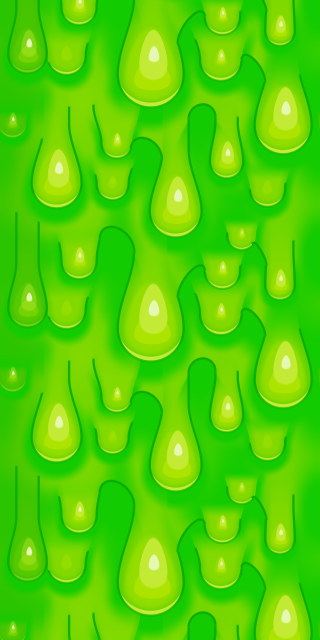
A Shadertoy shader for this pattern:

```glsl
// Glossy green slime in drips, one tile across and about 2.5 down. Each drip is
// a bulb below a neck that narrows or flares; arches join some of the necks.
// Units: canvas width = 100, y measured downwards from the top.
const vec2 TILE = vec2(100, 79.4);
const int DRIPS = 16, LINKS = 6;

// Bulb centre x and lowest y
const vec2 TIP[DRIPS] = vec2[](
  vec2(47.1, 33.6), vec2(88.5, 48.2), vec2(17.7, 65.1), vec2(54.9, 74.2),
  vec2(70.8, 55.7), vec2(8.6, 22.9), vec2(20.8, 23.4), vec2(24.7, 7.8),
  vec2(69.5, 10.9), vec2(87.5, 14.3), vec2(69, 25.3), vec2(3.9, 43),
  vec2(36.5, 49.5), vec2(35.2, 62.5), vec2(83.6, 64.6), vec2(75.5, 78.1));
// Bulb radius and gloss
const vec2 BULB[DRIPS] = vec2[](
  vec2(10.3, 1), vec2(8.9, 1), vec2(7.8, .95), vec2(8.1, .9),
  vec2(5.2, .75), vec2(6, .8), vec2(6, 0), vec2(5.5, .5),
  vec2(5.5, .35), vec2(4.6, .65), vec2(6.5, .3), vec2(4.3, .5),
  vec2(4.8, .4), vec2(5, .2), vec2(5.5, .15), vec2(4.5, .25));
// Height of the left and right outline above the bulb centre
const vec2 SIDES[DRIPS] = vec2[](
  vec2(24.2, 10), vec2(14, 16), vec2(14, 24), vec2(16.5, 29),
  vec2(14, 14), vec2(30, 27), vec2(-2, 4), vec2(6, 7),
  vec2(0, 2), vec2(6.5, 14), vec2(6.5, 0), vec2(-9, -9),
  vec2(12, -2), vec2(3, 5), vec2(0, 2), vec2(1, -3));
// Arches run from the right side of one drip to the left side of another
const ivec2 LINK[LINKS] = ivec2[](ivec2(7, 0), ivec2(0, 8), ivec2(10, 1),
  ivec2(12, 3), ivec2(3, 4), ivec2(15, 9));

const vec3 GREEN = vec3(.07, .795, 0), MOSS = vec3(.22, .755, 0);
const vec3 LEAF = vec3(.37, .82, 0), LIME = vec3(.51, .85, 0);
const vec3 YELLOW = vec3(.7, .9, 0), SHEEN = vec3(.77, .92, .22);
const vec3 GLINT = vec3(.9, .97, .7), LINE = vec3(.03, .68, 0);

float hash(vec2 p) { return fract(sin(dot(p, vec2(127.1, 311.7))) * 43758.5); }

// Value noise that repeats after the given number of cells
float tileNoise(vec2 p, vec2 cells) {
  vec2 f = smoothstep(0., 1., fract(p));
  vec2 a = mod(floor(p), cells), b = mod(a + 1., cells);
  return mix(mix(hash(a), hash(vec2(b.x, a.y)), f.x),
             mix(hash(vec2(a.x, b.y)), hash(b), f.x), f.y);
}

float cover(float d, float aa) { return 1. - smoothstep(-aa, aa, d); }

// Half width of a drip at height h above its bulb centre
float halfWidth(float h, vec2 bulb) {
  float r = bulb.x, neck = mix(1.6, .5, smoothstep(.3, .9, bulb.y));
  return h > 0. ? r * mix(1., neck, smoothstep(0., 2.4 * r, h))
                : sqrt(max(r * r - h * h, 0.));
}

float dripDistance(vec2 q, vec2 bulb) {
  return q.y < 0. ? length(q) - bulb.x : abs(q.x) - halfWidth(q.y, bulb);
}

// Position relative to a bulb centre, with height upwards
vec2 dripSpace(vec2 p, int i) {
  vec2 reach = vec2(50, 64), d = mod(p - TIP[i] + reach, TILE) - reach;
  return vec2(d.x, -d.y - BULB[i].x);
}

vec2 sideEnd(int i, float h, float dir) {
  return TIP[i] + vec2(dir * halfWidth(h, BULB[i]), -BULB[i].x - h);
}

// Sheared half circle: distance to the rim, height over the foot, radius
vec3 arch(vec2 p, ivec2 link) {
  vec2 a = sideEnd(link.x, SIDES[link.x].y, 1.), mid = .5 * TILE;
  vec2 span = mod(sideEnd(link.y, SIDES[link.y].x, -1.) - a + mid, TILE) - mid;
  vec2 q = mod(p - a - .5 * span + mid, TILE) - mid;
  float slope = span.y / span.x, r = .5 * span.x, f = slope * q.x - q.y;
  float len = max(length(vec2(q.x, f)), .01);
  float grad = length(vec2(q.x + f * slope, f)) / len;
  return vec3((len - r) / max(grad, .3), f, r);
}

// Egg with its narrow end up
float egg(vec2 q, vec2 centre, vec2 radii, float aa) {
  vec2 e = (q - centre) / radii;
  e.x *= 1. + .35 * clamp(e.y, -1., 1.);
  return cover(length(e) - 1., aa / radii.x);
}

vec3 paintDrip(vec3 col, vec2 p, int i, float aa) {
  vec2 q = dripSpace(p, i), bulb = BULB[i], u = q / bulb.x;
  float d = dripDistance(q, bulb), ua = aa / bulb.x;
  float top = max(max(SIDES[i].x, SIDES[i].y), 0.) + bulb.x;
  float dark = 1. - smoothstep(10., 16., TIP[i].x), lit = 1. - .6 * dark;

  // Body, brighter toward the middle
  vec3 body = mix(LEAF, LIME, smoothstep(0., -.45, d / bulb.x));
  body = mix(body, MOSS, .8 * dark);
  col = mix(col, body, cover(d, aa) * (1. - smoothstep(.3 * top, top, q.y)));

  // Nested reflections, smaller on dull drips
  float size = mix(.35, 1., smoothstep(.2, .95, bulb.y)), ga = ua / size;
  float gloss = smoothstep(.18, .3, bulb.y), shine = gloss * lit;
  vec2 g = u / size;
  col = mix(col, YELLOW, .35 * lit * egg(g, vec2(0, .3), vec2(.74, 1.1), ga + .06));
  col = mix(col, YELLOW, .8 * shine * egg(g, vec2(.05, 0), vec2(.52, .48), ga));
  col = mix(col, SHEEN, .95 * shine * egg(g, vec2(.08, .6), vec2(.4, .76), ga));
  col = mix(col, GLINT, gloss * egg(g, vec2(.1, .62), vec2(.15, .24), ga));

  // Crescent along the bottom
  float lune = cover(length(u) - .97, ua) * cover(1.05 - length(u - vec2(0, .2)), ua);
  col = mix(col, SHEEN, lit * lune * cover(u.y + .25, .05));

  // Outline, weaker under the bulb
  float limit = q.x < 0. ? SIDES[i].x : SIDES[i].y;
  float ink = cover(abs(d) - .36, aa) * cover(q.y - limit, .4);
  return mix(col, LINE, ink * mix(.45, .95, smoothstep(-.9, -.2, u.y)));
}

void mainImage(out vec4 fragColor, in vec2 fragCoord) {
  float unit = 100. / iResolution.x, aa = .7 * unit;
  vec2 p = vec2(fragCoord.x, iResolution.y - fragCoord.y) * unit;
  // Mottled slime, darker along the left
  vec2 cells = vec2(8, 5);
  float n = tileNoise(p / TILE * cells, cells);
  vec3 col = mix(GREEN, mix(LEAF, LIME, n), smoothstep(.1, .55, n));
  col = mix(col, MOSS, .65 * (1. - smoothstep(6., 20., p.x)));
  // Green hollows below drips, then under arches
  for (int i = 0; i < DRIPS; i++) {
    vec2 q = dripSpace(p, i), bulb = BULB[i];
    float r = bulb.x, d = dripDistance(q + vec2(0, .35 * r), bulb);
    float soft = 1. - smoothstep(0., .4 * r + 2. * n, d);
    col = mix(col, GREEN, soft * (1. - smoothstep(0., 2.2 * r, q.y)));
  }
  for (int i = 0; i < LINKS; i++) {
    vec3 a = arch(p, LINK[i]);
    float rim = a.x - max(-a.y - .2 * a.z, 0.);
    col = mix(col, GREEN, cover(rim, .5) * smoothstep(-4. * a.z, -a.z, a.y));
  }
  // Drips, largest last, then arch lines
  for (int i = DRIPS - 1; i >= 0; i--) col = paintDrip(col, p, i, aa);
  for (int i = 0; i < LINKS; i++) {
    vec3 a = arch(p, LINK[i]);
    col = mix(col, LINE, .95 * cover(abs(a.x) - .36, aa) * cover(-a.y, .3));
  }
  fragColor = vec4(col, 1);
}
```
